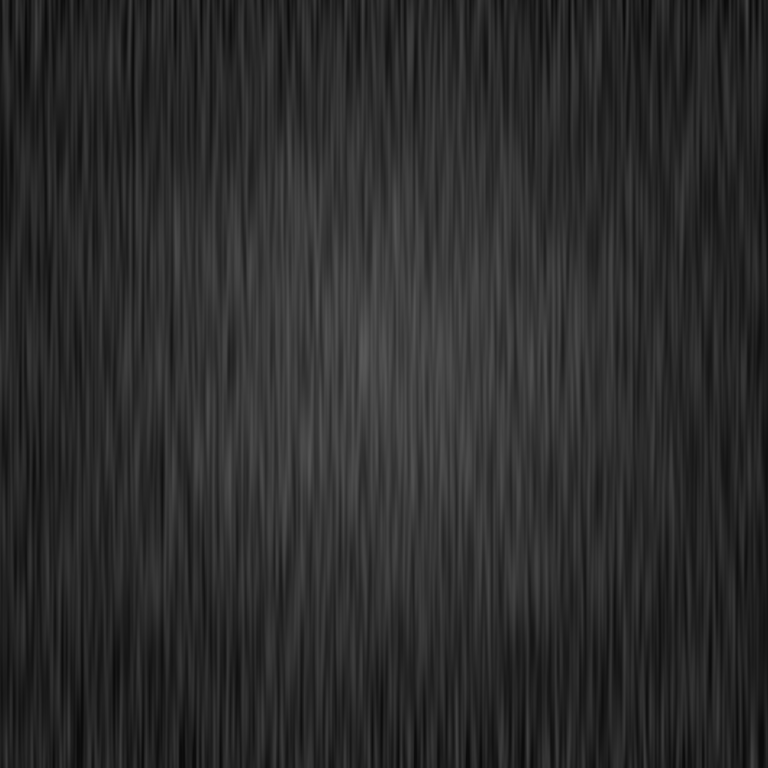
Reproduce this texture procedurally as a WebGL 2 fragment shader.

```glsl
#version 300 es
precision highp float;
// Dark vertically brushed metal with a soft central glow.

uniform vec2 u_resolution;
out vec4 fragColor;

// Integer hash giving a unit gradient for a lattice point
vec2 latticeGradient(ivec2 cell) {
  uint h = uint(cell.x) * 1597334673u ^ uint(cell.y) * 3812015801u;
  h = (h ^ (h >> 16)) * 2146121005u;
  h = (h ^ (h >> 15)) * 2221713035u;
  h ^= h >> 16;
  float angle = float(h & 65535u) / 65536.0 * 6.2831853;
  return vec2(cos(angle), sin(angle));
}

float gradientNoise(vec2 p) {
  ivec2 cell = ivec2(floor(p));
  vec2 f = fract(p);
  vec2 w = f * f * f * (f * (f * 6.0 - 15.0) + 10.0);
  float a = dot(latticeGradient(cell), f);
  float b = dot(latticeGradient(cell + ivec2(1, 0)), f - vec2(1, 0));
  float c = dot(latticeGradient(cell + ivec2(0, 1)), f - vec2(0, 1));
  float d = dot(latticeGradient(cell + ivec2(1, 1)), f - vec2(1, 1));
  return mix(mix(a, b, w.x), mix(c, d, w.x), w.y);
}

// Long thin streaks: octaves stretched far along y, strongest when fine
float brushedStreaks(vec2 uv) {
  float sum = 0.0;
  vec2 frequency = vec2(78.0, 4.2);
  for (int i = 0; i < 4; i++) {
    float weight = 0.35 + 0.27 * float(i);
    vec2 offset = vec2(17.3, 9.37) * float(i + 1);
    sum += weight * gradientNoise(uv * frequency + offset);
    frequency *= vec2(1.45, 1.22);
  }
  return sum;
}

void main() {
  vec2 uv = gl_FragCoord.xy / u_resolution;

  // Broad glow, slightly above the middle
  vec2 fromGlow = uv - vec2(0.5, 0.53);
  float shade = 0.122 + 0.15 * exp(-dot(fromGlow, fromGlow) / 0.11);

  // Streaks that sharpen toward the top and bottom
  float rim = smoothstep(0.38, 0.5, abs(uv.y - 0.5));
  shade += brushedStreaks(uv) * mix(0.088, 0.118, rim);

  // Thin shaded border on the right
  shade *= 1.0 - 0.25 * smoothstep(0.988, 0.998, uv.x);

  fragColor = vec4(vec3(clamp(shade, 0.045, 0.42)), 1.0);
}
```
